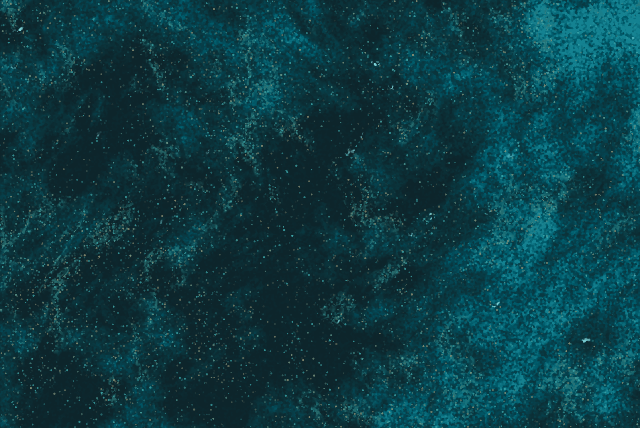
Reproduce this texture procedurally as a Shadertoy shader.

```glsl
#define CLOUD_SCALE 4.6
#define CLOUD_CONTRAST 2.15
#define WISP_SCALE 4.2
#define WISP_WIDTH 0.04
#define WISP_GLOW 0.20
#define GRAIN_SCALE 210.0
#define GRAIN_CONTRAST 0.72
#define SPARKLE_CELLS 175.0
#define SPARKLE_CHANCE 0.05
#define FLECK_CELLS 16.0
#define FLECK_CHANCE 0.06

const vec3 ABYSS = vec3(0.05, 0.145, 0.17);
const vec3 DEEP = vec3(0.04, 0.21, 0.24);
const vec3 TEAL = vec3(0.015, 0.27, 0.32);
const vec3 LAGOON = vec3(0.0, 0.36, 0.42);
const vec3 SURF = vec3(0.08, 0.51, 0.57);
const vec3 SHEEN = vec3(0.17, 0.43, 0.43);
const vec3 SAND = vec3(0.58, 0.58, 0.46);
const vec3 MINT = vec3(0.24, 0.66, 0.67);
const vec3 FOAM = vec3(0.52, 0.86, 0.88);

vec3 hash3(vec2 p) {
    vec3 q = fract(p.xyx * vec3(0.1031, 0.1030, 0.0973));
    q += dot(q, q.yxz + 33.33);
    return fract((q.xxy + q.yzz) * q.zyx);
}

// Smooth cellular noise: random cell values blended by distance
float cellNoise(vec2 p) {
    vec2 cell = floor(p), f = p - cell;
    float sum = 0.0, total = 0.0;
    for (int j = -1; j <= 1; j++)
    for (int i = -1; i <= 1; i++) {
        vec2 offset = vec2(i, j);
        vec3 h = hash3(cell + offset);
        vec2 d = offset + h.xy - f;
        float w = exp(-6.0 * dot(d, d));
        sum += w * h.z;
        total += w;
    }
    return sum / total;
}

float clouds(vec2 p) {
    float sum = 0.0, amp = 0.5, total = 0.0;
    for (int i = 0; i < 5; i++) {
        sum += amp * cellNoise(p);
        total += amp;
        amp *= 0.66;
        p = mat2(1.6, 1.2, -1.2, 1.6) * p + 7.3;
    }
    return sum / total;
}

// Layered sines bend the clouds into curls
vec2 swirl(vec2 p) {
    p += 0.05 * sin(p.yx * vec2(7.0, 6.0) + vec2(0.4, 2.1));
    p += 0.022 * sin(p.yx * vec2(19.0, 16.0) + vec2(1.7, 0.3));
    return p;
}

// One soft dot per cell: x = coverage, y and z = random values
vec3 dots(vec2 p, float cells, float chance, vec2 stretch) {
    vec2 q = p * cells, cell = floor(q);
    vec3 h = hash3(cell + 51.0), k = hash3(cell + 187.0);
    vec2 d = (q - cell - mix(vec2(0.3), vec2(0.7), h.xy)) * stretch;
    float radius = mix(0.22, 0.46, k.x);
    float soft = max(0.12, cells / iResolution.y * 0.5);
    float cover = 1.0 - smoothstep(radius - soft, radius + soft, length(d));
    return vec3(cover * step(h.z, chance), k.yz);
}

vec3 waterColor(float t) {
    vec3 c = mix(ABYSS, DEEP, clamp(t / 0.33, 0.0, 1.0));
    c = mix(c, TEAL, clamp((t - 0.33) / 0.27, 0.0, 1.0));
    c = mix(c, LAGOON, clamp((t - 0.60) / 0.22, 0.0, 1.0));
    return mix(c, SURF, clamp((t - 0.82) / 0.36, 0.0, 1.0));
}

void mainImage(out vec4 fragColor, in vec2 fragCoord) {
    vec2 p = fragCoord / iResolution.y;
    vec2 uv = fragCoord / iResolution.xy;
    vec2 w = swirl(p);

    // Broad light: dark left of centre, bright right edge
    float light = 0.08 + 0.66 * smoothstep(0.36, 1.0, uv.x);
    light += 0.18 * smoothstep(0.3, 0.0, uv.x) * (1.0 - 0.6 * uv.y);

    // Slanted clouds and thin curling wisps
    vec2 slant = mat2(0.8, -0.75, 0.6, 0.9) * w;
    float cloud = clouds(slant * CLOUD_SCALE + 3.0) - 0.5;
    float patches = smoothstep(0.47, 0.66, clouds(w * vec2(6.5, 5.0) + 21.0));
    float ridge = (clouds(w * vec2(1.4, 0.9) * WISP_SCALE + 40.0) - 0.5) / WISP_WIDTH;
    float wisp = exp(-ridge * ridge) * patches;

    // Fine grain, stronger in the light
    float grain = cellNoise(p * GRAIN_SCALE) - 0.5;
    float t = light + CLOUD_CONTRAST * cloud + WISP_GLOW * wisp + 0.08 * patches;
    t = max(t, 0.0);
    t += GRAIN_CONTRAST * grain * (0.22 + min(t, 0.9));
    vec3 color = waterColor(max(t, 0.0));
    color = mix(color, SHEEN, wisp * smoothstep(-0.1, 0.35, grain) * 0.85);

    // Two crossed layers of sparkles gather along the wisps
    float chance = SPARKLE_CHANCE + 0.08 * patches + 0.2 * wisp;
    for (int i = 0; i < 2; i++) {
        vec2 q = i == 0 ? p : mat2(0.8, 0.6, -0.6, 0.8) * p + 5.0;
        vec3 sparkle = dots(q, SPARKLE_CELLS, chance, vec2(1.0));
        vec3 tint = mix(MINT, SAND, smoothstep(0.4, 0.9, sparkle.z));
        color = mix(color, tint, sparkle.x * mix(0.1, 0.85, sparkle.y * sparkle.y));
    }

    // Rare small flecks with ragged edges
    vec2 ragged = p + 0.012 * (vec2(cellNoise(p * 90.0), cellNoise(p * 90.0 + 9.0)) - 0.5);
    vec2 tilted = mat2(0.8, -0.6, 0.6, 0.8) * ragged + 3.0;
    vec3 fleck = dots(tilted, FLECK_CELLS, FLECK_CHANCE, vec2(3.0, 5.5));
    color = mix(color, FOAM, fleck.x * fleck.y * smoothstep(-0.25, 0.3, grain));

    fragColor = vec4(color, 1.0);
}
```
